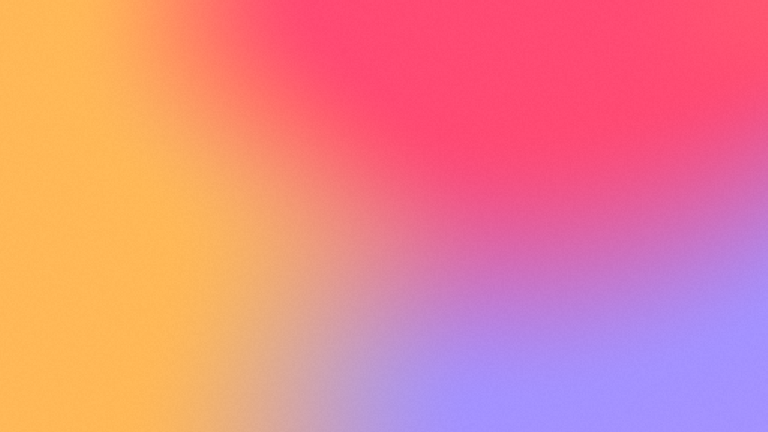
Write a Shadertoy shader that draws this background.

```glsl
// Soft mesh gradient: amber at left, rose above, violet at lower right, with fine grain.

const vec3 AMBER  = vec3(1.00, 0.72, 0.34);
const vec3 ROSE   = vec3(1.00, 0.29, 0.45);
const vec3 VIOLET = vec3(0.64, 0.57, 1.00);
const float GRAIN_ROWS = 288.0;
const float GRAIN_AMOUNT = 0.016;

float hash21(vec2 cell) {
    vec3 q = fract(vec3(cell.xyx) * 0.1031);
    q += dot(q, q.yzx + 33.33);
    return fract((q.x + q.y) * q.z);
}

float bump(float v, float center, float width) {
    float d = (v - center) / width;
    return exp(-d * d);
}

// Smooth step centred on an edge
float softEdge(float v, float center, float halfWidth) {
    return smoothstep(center - halfWidth, center + halfWidth, v);
}

// Share of amber: its right border bulges at mid height
float amberShare(vec2 p) {
    float border = 0.67 - 0.23 * smoothstep(0.4, 1.0, p.y)
                 + 0.12 * bump(p.y, 0.42, 0.3);
    float blur = mix(0.42, 0.30, smoothstep(0.65, 1.0, p.y));
    return 1.0 - softEdge(p.x, border, blur);
}

// Share of rose over violet: the border sags, then climbs to the right
float roseShare(vec2 p) {
    float offset = p.x - 1.1;
    float border = 0.38 + 0.4 * offset * offset;
    return softEdge(p.y, border, 0.33);
}

// Faint warmth in the upper right corner
float cornerWarmth(vec2 p) {
    return 0.1 * smoothstep(1.4, 1.78, p.x) * smoothstep(0.7, 1.0, p.y);
}

void mainImage(out vec4 fragColor, in vec2 fragCoord) {
    // One unit is the canvas height
    vec2 p = fragCoord / iResolution.y;

    // Blend the three colour fields
    vec3 color = mix(VIOLET, ROSE, roseShare(p));
    color = mix(color, AMBER, max(amberShare(p), cornerWarmth(p)));

    // Fine grain
    color += (hash21(floor(p * GRAIN_ROWS)) - 0.5) * GRAIN_AMOUNT;

    fragColor = vec4(clamp(color, 0.0, 1.0), 1.0);
}
```
